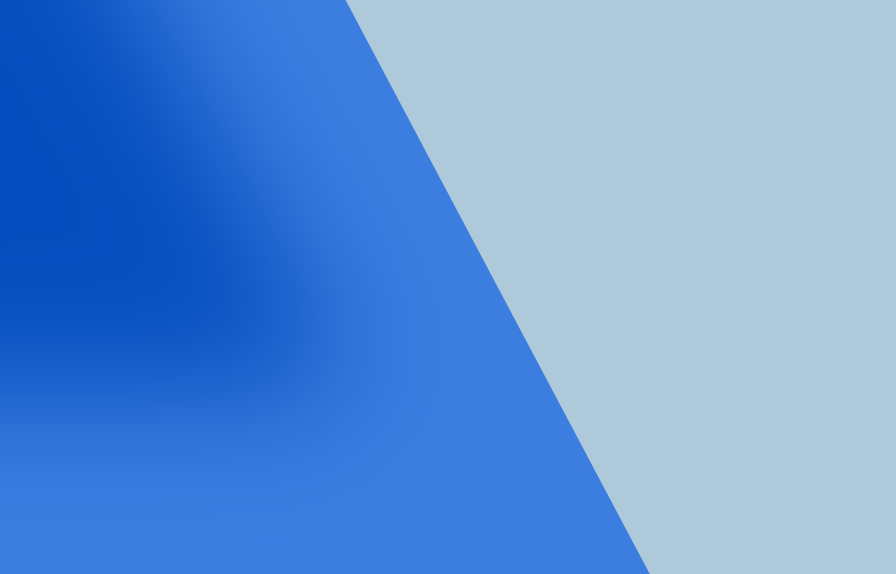
A WebGL 1 fragment shader for this background:

```glsl
precision highp float;
// Blue panel with a slanted side and a soft dark glow, beside a flat pale field.

uniform vec2 u_resolution;

// Lengths are in canvas heights, with the origin at the lower left.
const vec3 PALE_FIELD = vec3(0.682, 0.788, 0.855);
const vec3 PANEL_BLUE = vec3(0.235, 0.490, 0.878);
const vec3 DEEP_BLUE = vec3(0.014, 0.302, 0.745);

const vec2 PANEL_TOP = vec2(0.602, 1.0);
const vec2 PANEL_BOTTOM = vec2(1.132, 0.0);

const float GLOW_TOP_X = 0.244;  // right side of the glow where y = 1
const float GLOW_SLANT = 0.55;   // drift of that side to the right per unit down
const float GLOW_FLOOR = 0.319;  // lower side of the glow
const float GLOW_BLUR = 0.115;   // standard deviation of its blur

const int BLUR_STEPS = 24;
const float BLUR_REACH = 3.0;    // in standard deviations

// Signed distance to the line from a to b, positive to the left of travel.
float lineDistance(vec2 p, vec2 a, vec2 b) {
  vec2 along = normalize(b - a);
  return dot(p - a, vec2(-along.y, along.x));
}

// Cumulative normal distribution.
float normalCdf(float x) {
  x = clamp(x, -6.0, 6.0);
  return 1.0 / (1.0 + exp(-x * (1.5976 + 0.07056 * x * x)));
}

// Gaussian blur of a slanted corner: exact along x, summed along y.
float glowAmount(vec2 p) {
  float stepSize = 2.0 * BLUR_REACH / float(BLUR_STEPS);
  float sum = 0.0;
  float total = 0.0;
  for (int i = 0; i < BLUR_STEPS; i++) {
    float t = (float(i) + 0.5) * stepSize - BLUR_REACH;
    float weight = exp(-0.5 * t * t);
    float y = p.y + t * GLOW_BLUR;
    float aboveFloor = clamp((y - GLOW_FLOOR) / (stepSize * GLOW_BLUR) + 0.5, 0.0, 1.0);
    float sideX = GLOW_TOP_X + GLOW_SLANT * (1.0 - y);
    sum += weight * aboveFloor * normalCdf((sideX - p.x) / GLOW_BLUR);
    total += weight;
  }
  return sum / total;
}

void main() {
  vec2 p = gl_FragCoord.xy / u_resolution.y;
  float pixel = 1.0 / u_resolution.y;

  // Panel with its inner glow
  vec3 panel = mix(PANEL_BLUE, DEEP_BLUE, glowAmount(p));

  // Slanted boundary, smoothed over one pixel
  float side = lineDistance(p, PANEL_TOP, PANEL_BOTTOM);
  float field = clamp(side / pixel + 0.5, 0.0, 1.0);

  gl_FragColor = vec4(mix(panel, PALE_FIELD, field), 1.0);
}
```
